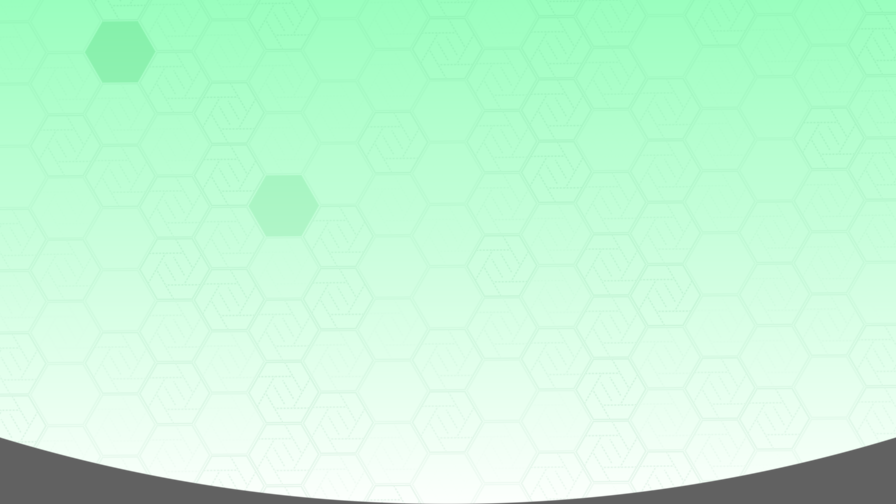
A Shadertoy shader for this background:

```glsl
// Pale green gradient over a sheared honeycomb of faint dashed pinwheel cells,
// with two solid hexagons and a grey floor cut by a wide circular arc.
// Lengths are in canvas heights; layered sines vary the ink from cell to cell.

#define CELL_STEP vec2(0.1082, 0.1234)   // column and row spacing
#define GRID_ORIGIN vec2(0.2384, 0.8970) // centre of cell (0, 0)
#define GRID_SHEAR 0.0097
#define HEX_APOTHEM 0.0607
#define LINE_WIDTH 0.0012
#define DASH_PERIOD 0.0068
#define OUTLINE_INK 0.09
#define MOTIF_INK 0.11
#define ARC_RISE 0.132                   // floor height at the side edges

const vec3 TOP_GREEN = vec3(0.60, 0.995, 0.745);
const vec3 BOTTOM_WHITE = vec3(0.99, 1.0, 0.99);
const vec3 INK_GREEN = vec3(0.25, 0.65, 0.42);
const vec3 SOLID_GREEN = vec3(0.20, 0.78, 0.38);
const vec3 FLOOR_GREY = vec3(0.38);

float hexNorm(vec2 p) {
    p = abs(p);
    return max(p.y, 0.866 * p.x + 0.5 * p.y);
}

float stroke(float d, float px) {
    return 1.0 - smoothstep(0.0, LINE_WIDTH + px, abs(d));
}

// Line across normal n at distance offset, dashed between from and to
float dashedLine(vec2 p, vec2 n, float offset, float from, float to, float px) {
    float along = dot(p, vec2(-n.y, n.x));
    float span = smoothstep(from - px, from + px, along)
               * (1.0 - smoothstep(to - px, to + px, along));
    float dash = 0.6 + 0.4 * sin(6.2832 * along / DASH_PERIOD);
    return stroke(dot(p, n) - offset, px) * span * dash;
}

// Local position in xy, column and half-row index in zw
vec4 honeycomb(vec2 p) {
    vec2 period = vec2(2.0, 1.0) * CELL_STEP;
    vec2 a = mod(p + 0.5 * period, period) - 0.5 * period;
    vec2 b = mod(p, period) - 0.5 * period;
    vec2 local = hexNorm(a) < hexNorm(b) ? a : b;
    return vec4(local, round((p - local) / (CELL_STEP * vec2(1.0, 0.5))));
}

// Inner hexagon with arms running on to the rim, around slanted strokes
float pinwheel(vec2 p, float px) {
    float ink = 0.0;
    for (int i = 0; i < 6; i++) {
        float angle = radians(30.0 + 60.0 * float(i));
        vec2 n = vec2(cos(angle), sin(angle));
        ink = max(ink, dashedLine(p, n, 0.52 * HEX_APOTHEM,
                                  -0.3 * HEX_APOTHEM, 0.86 * HEX_APOTHEM, px));
    }
    vec2 slant = vec2(0.866, 0.5);
    for (int i = -1; i <= 1; i += 2) {
        float side = float(i) * HEX_APOTHEM;
        ink = max(ink, dashedLine(p, slant, 0.17 * side,
                                  -0.36 * HEX_APOTHEM, 0.36 * HEX_APOTHEM, px));
    }
    return ink;
}

float cellVariation(vec2 id) {
    float waves = sin(id.x * 2.3 + id.y * 1.1) + sin(id.x * 0.9 - id.y * 2.7 + 1.3)
                + sin(id.x * 4.1 + id.y * 3.3 + 0.6);
    return smoothstep(-1.8, 2.2, waves);
}

void mainImage(out vec4 fragColor, in vec2 fragCoord) {
    float px = 1.0 / iResolution.y;
    vec2 uv = fragCoord * px;
    float halfWidth = 0.5 * iResolution.x * px;

    // Background gradient
    vec3 color = mix(BOTTOM_WHITE, TOP_GREEN, uv.y);

    // Dashed honeycomb
    vec2 grid = uv - GRID_ORIGIN;
    grid.y -= GRID_SHEAR * grid.x;
    vec4 cell = honeycomb(grid);
    float rim = hexNorm(cell.xy) - HEX_APOTHEM;
    float inside = 1.0 - smoothstep(-px, px, rim);
    float variation = cellVariation(cell.zw);
    float ink = OUTLINE_INK * stroke(rim + 0.0008, px) * mix(0.5, 1.0, variation);
    ink = max(ink, MOTIF_INK * pinwheel(cell.xy, px) * inside * variation);

    // Solid cells, which cover the line work
    float first = float(cell.z == 0.0 && cell.w == 0.0);
    float second = float(cell.z == 3.0 && cell.w == -5.0);
    color = mix(color, INK_GREEN, ink * (1.0 - first - second));
    color = mix(color, SOLID_GREEN, inside * (0.23 * first + 0.16 * second));

    // Floor below an arc that touches the bottom centre
    float radius = (halfWidth * halfWidth + ARC_RISE * ARC_RISE) / (2.0 * ARC_RISE);
    float arc = length(uv - vec2(halfWidth, radius)) - radius;
    color = mix(color, FLOOR_GREY, smoothstep(-px, px, arc));

    fragColor = vec4(color, 1.0);
}
```
